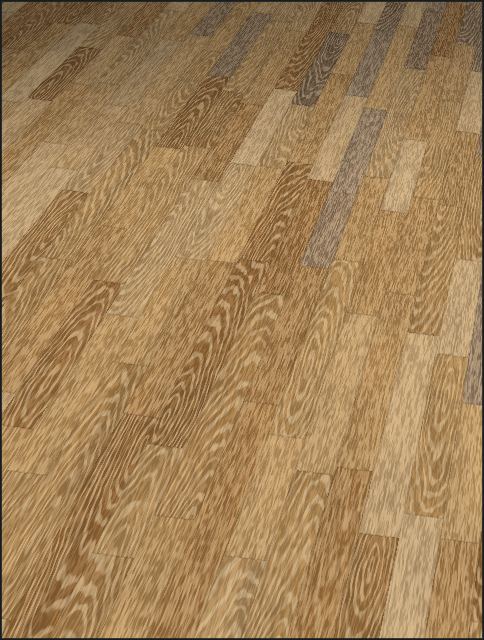
Give the GLSL for this texture, as a Shadertoy shader.

```glsl
// Oak strip floor with limed grain, seen in perspective inside a thin dark frame.

const vec3 BROWN = vec3(0.58, 0.40, 0.21);
const vec3 HONEY = vec3(0.69, 0.525, 0.315);
const vec3 TAN   = vec3(0.76, 0.63, 0.455);
const vec3 SMOKE = vec3(0.48, 0.40, 0.34);
const vec3 LIME  = vec3(0.86, 0.76, 0.60);
const vec3 FRAME = vec3(0.09, 0.11, 0.12);

const vec2 VANISH = vec2(0.9375, 1.729); // where the strips converge
const float TILT = 0.13;                 // fall of the end joints to the right
const float STRIP_WIDTH = 0.039;
const float PIECE_STEP = 0.138;
const float PIECE_RATIO = 5.0;           // length over width
const float JITTER = 0.5;

float hash(vec2 p) {
    vec3 q = fract(vec3(p.xyx) * 0.1031);
    q += dot(q, q.yzx + 33.33);
    return fract((q.x + q.y) * q.z);
}

float noise(vec2 p) {
    vec2 i = floor(p), f = fract(p);
    f = f * f * (3.0 - 2.0 * f);
    return mix(mix(hash(i), hash(i + vec2(1, 0)), f.x),
               mix(hash(i + vec2(0, 1)), hash(i + vec2(1, 1)), f.x), f.y);
}

// Floor coordinates: x counts strips, y counts pieces along a strip.
vec2 floorPlane(vec2 p, float depth) {
    return vec2((p.x - VANISH.x) / (depth * STRIP_WIDTH), 1.0 / (depth * PIECE_STEP));
}

// Inverse of floorPlane.
vec2 canvasPoint(vec2 plane) {
    float depth = 1.0 / (plane.y * PIECE_STEP);
    float dx = plane.x * depth * STRIP_WIDTH;
    return VANISH + vec2(dx, -depth - TILT * dx);
}

float jointAt(float strip, float row) {
    return row + JITTER * hash(vec2(strip + 71.0, row + 13.0));
}

// Growth rings: nested arches when figured, near-parallel lines when not.
float ringLines(vec2 q, vec2 seed, float figured) {
    vec2 heart = vec2(1.1 * hash(seed + 3.1) - 0.55, 7.0 * hash(seed + 5.7) - 1.0);
    float stretch = mix(0.03, 0.2, figured);
    float radius = length((q - heart) * vec2(1.0, stretch));
    float warp = 1.7 * noise(q * vec2(2.4, 0.8) + seed)
               + 0.4 * noise(q * vec2(8.0, 3.5) + seed);
    float wave = sin(6.2832 * (radius * mix(12.0, 9.5, figured) + warp));
    float breaks = noise(q * vec2(16.0, 3.0) + seed) - 0.5;
    return smoothstep(-0.1, 0.9, wave + 1.3 * breaks);
}

// Fine pale pores running along the wood.
float pores(vec2 q, vec2 seed) {
    float fine = noise(q * vec2(25.0, 4.0) + seed * 1.7);
    float finer = noise(q * vec2(42.0, 9.0) + seed * 2.3);
    return smoothstep(0.3, 0.7, 0.55 * fine + 0.45 * finer);
}

vec3 pieceColour(float tone, float smoke) {
    vec3 c = mix(BROWN, HONEY, smoothstep(0.0, 0.35, tone));
    c = mix(c, TAN, smoothstep(0.35, 0.9, tone));
    return mix(c, SMOKE, smoke);
}

vec3 oak(vec2 q, vec2 seed, float smokeChance) {
    float tone = hash(seed + 17.0);
    float figured = smoothstep(0.5, 0.65, hash(seed + 29.0));
    float smoke = 0.75 * step(1.0 - smokeChance, hash(seed + 41.0));
    tone *= mix(1.0, 0.65, figured);
    vec3 c = pieceColour(tone, smoke);
    c *= 0.92 + 0.14 * noise(q * vec2(2.0, 0.6) + seed);
    c *= mix(1.0, 0.94, figured);
    c = mix(c, LIME, ringLines(q, seed, figured) * mix(0.26, 0.56, figured));
    float pore = pores(q, seed);
    c *= mix(0.88, 1.0, pore);
    return mix(c, LIME, pore * mix(0.36, 0.16, figured));
}

// Falls off toward the far end, most at the far left.
float roomLight(vec2 p) {
    float far = smoothstep(0.68, 1.04, p.y);
    float corner = smoothstep(0.5, 0.0, length(p - vec2(0.0, 1.0)));
    return 1.035 - 0.33 * far - 0.1 * corner;
}

void mainImage(out vec4 fragColor, in vec2 fragCoord) {
    vec2 size = vec2(iResolution.x / iResolution.y, 1.0);
    vec2 p = fragCoord / iResolution.y;
    float pixel = 1.0 / iResolution.y;

    // Locate the strip and the piece within it
    float depth = VANISH.y - p.y - TILT * (p.x - VANISH.x);
    vec2 plane = floorPlane(p, depth);
    float strip = floor(plane.x);
    float shift = 7.0 * hash(vec2(strip + 91.0, 4.0));
    float along = plane.y + shift;
    float row = floor(along);
    row -= step(along, jointAt(strip, row));
    float start = jointAt(strip, row), finish = jointAt(strip, row + 1.0);
    vec2 q = vec2(fract(plane.x) - 0.5, (along - start) * PIECE_RATIO);
    vec2 seed = vec2(hash(vec2(strip + 50.0, row)), hash(vec2(row, strip + 80.0))) * 97.0;

    // Wood, smoky mostly at the far right, then the fine seams
    vec2 centre = canvasPoint(vec2(strip + 0.5, 0.5 * (start + finish) - shift));
    float smokeChance = 0.01 + 0.4 * smoothstep(1.15, 1.5, centre.x + centre.y);
    vec3 colour = oak(q, seed, smokeChance);
    float side = (0.5 - abs(q.x)) * STRIP_WIDTH * depth;
    float end = min(along - start, finish - along) * PIECE_STEP * depth * depth;
    float seam = 1.0 - smoothstep(0.0003, 0.0008 + pixel, min(side, end));
    colour *= (1.0 - 0.1 * seam) * roomLight(p);

    // Frame
    vec2 inset = min(p, size - p);
    float inside = smoothstep(-0.5, 0.5, (min(inset.x, inset.y) - 0.0027) / pixel);
    fragColor = vec4(mix(FRAME, colour, inside), 1.0);
}
```
